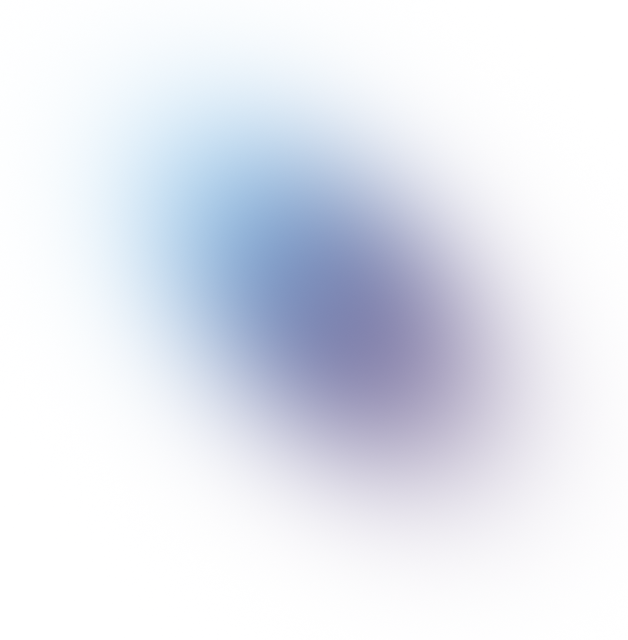
Write a WebGL 2 fragment shader that draws this background.

```glsl
#version 300 es
precision highp float;
// A soft tilted oval of ink on white paper, fading from sky blue to mauve.
// An elliptical falloff sets how much light is absorbed; a smooth ramp
// across the oval picks which ink absorbs it. Fine grain prevents banding.
uniform vec2 u_resolution;
out vec4 fragColor;

// Sine-free hash, 0 to 1
float hash(vec2 p) {
    vec3 q = fract(vec3(p.xyx) * 0.1031);
    q += dot(q, q.yzx + 33.33);
    return fract((q.x + q.y) * q.z);
}

// Ink density: a tilted ellipse with a slightly flattened Gaussian profile
float inkDensity(vec2 p) {
    vec2 axis = normalize(vec2(0.70, -0.714));
    vec2 local = vec2(dot(p, axis), dot(p, vec2(-axis.y, axis.x)));
    float radius = length(local / vec2(0.374, 0.247));
    return 0.51 * exp(-1.45 * pow(radius, 2.35));
}

// Light absorbed per channel: blue at upper left, mauve at lower right
vec3 inkAbsorption(vec2 p) {
    const vec3 skyInk = vec3(1.0, 0.47, 0.13);
    const vec3 mauveInk = vec3(1.0, 1.13, 0.79);
    float across = 0.1 + dot(p, vec2(1.05, -0.77));
    return mix(skyInk, mauveInk, 0.5 + 0.5 * tanh(across / 0.33));
}

void main() {
    // Height-based units, measured from the centre of the oval
    vec2 p = (gl_FragCoord.xy - 0.5 * u_resolution) / u_resolution.y;
    p -= vec2(0.011, 0.034);

    vec3 color = vec3(1.0) - inkDensity(p) * inkAbsorption(p);

    // Dither below one colour step
    color += (hash(gl_FragCoord.xy) - 0.5) / 255.0;
    fragColor = vec4(clamp(color, 0.0, 1.0), 1.0);
}
```
